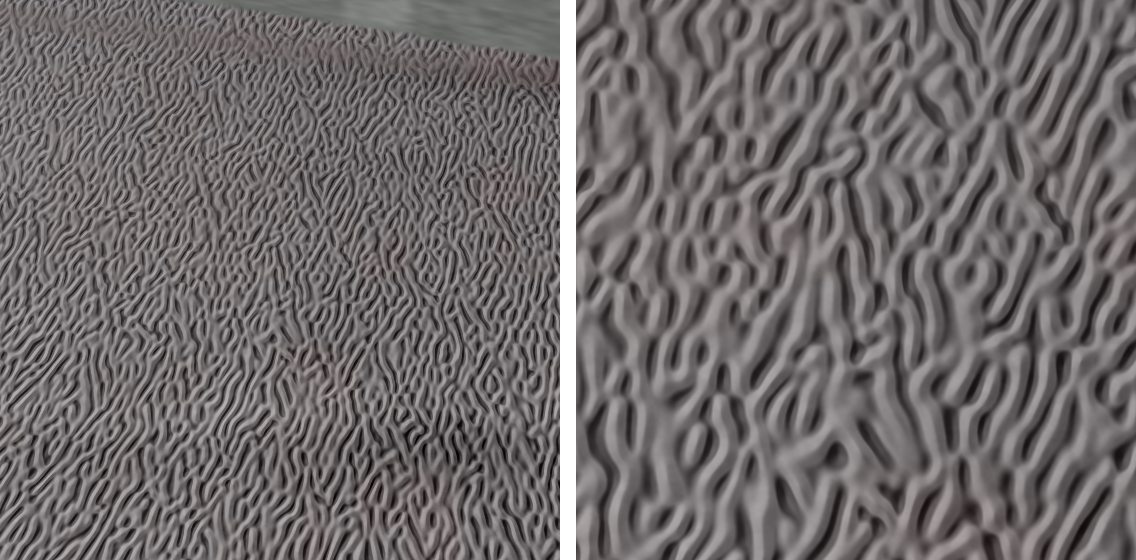
Left: the whole. Right: its middle third, enlarged.
Give the GLSL for this texture, as a Shadertoy shader.

```glsl
// Grey-brown embossed leather receding towards a smooth grey ledge
float hash(vec2 p) {
    vec3 q = fract(vec3(p.xyx) * 0.1031);
    q += dot(q, q.yzx + 33.33);
    return fract((q.x + q.y) * q.z);
}

float valueNoise(vec2 p) {
    vec2 cell = floor(p), f = fract(p);
    f = f * f * (3.0 - 2.0 * f);
    return mix(mix(hash(cell), hash(cell + vec2(1, 0)), f.x),
               mix(hash(cell + vec2(0, 1)), hash(cell + vec2(1, 1)), f.x), f.y);
}

float cloud(vec2 p) {
    return 0.6 * valueNoise(p) + 0.4 * valueNoise(p * 2.3 + 17.0);
}

// Sum of random wavelets: x is the height, yz its gradient
vec3 grainRelief(vec2 p) {
    vec2 home = floor(p);
    vec3 relief = vec3(0);
    for (int j = -2; j <= 2; j++) {
        for (int i = -2; i <= 2; i++) {
            vec2 cell = home + vec2(i, j);
            vec2 id = cell + 200.0;
            vec2 d = p - cell - vec2(hash(id), hash(id + 71.3));
            float angle = (hash(id + 139.7) + hash(id + 401.7) - 1.0) * 1.15 - 0.06;
            vec2 wave = 6.2832 * mix(0.75, 1.15, hash(id + 311.9)) * vec2(cos(angle), sin(angle));
            float phase = dot(wave, d) + 6.2832 * hash(id + 223.1);
            float envelope = 1.1 * exp(-1.6 * dot(d, d));
            relief.x += envelope * cos(phase);
            relief.yz -= envelope * (3.2 * d * cos(phase) + wave * sin(phase));
        }
    }
    return relief;
}

void mainImage(out vec4 fragColor, in vec2 fragCoord) {
    vec2 uv = fragCoord / iResolution.xy;

    // Perspective: grain shrinks and converges towards the top
    vec2 ground = vec2((uv.x - 0.75) * (44.0 + 30.0 * uv.y),
                       uv.y * (30.0 + 21.0 * uv.y));
    ground += 0.35 * vec2(valueNoise(ground * 0.6), valueNoise(ground * 0.6 + 43.0));
    vec3 relief = grainRelief(ground);

    // Dark furrows and light from the upper left
    float furrow = smoothstep(0.1, -1.1, relief.x);
    float lit = dot(relief.yz, vec2(0.85, -0.53)) / sqrt(9.0 + dot(relief.yz, relief.yz));
    float stripe = exp(-pow((uv.y - 0.97 + 0.11 * uv.x) / 0.02, 2.0));
    float contrast = mix(1.12, 0.78, smoothstep(0.1, 1.0, uv.y)) * (1.0 - 0.45 * stripe);
    float tone = 0.412 + contrast * (0.07 - 0.24 * furrow + 0.155 * lit);

    // Broad light, bottom fold and dark worn areas
    float blotch = cloud(uv * vec2(5, 7) + 3.0);
    float fold = uv.y - 0.21 - 0.03 * valueNoise(uv * 4.0);
    vec2 worn = (uv - vec2(0.81, 0.21)) * vec2(9, 16);
    tone += 0.02 - 0.045 * uv.x + 0.05 * (blotch - 0.5);
    tone += 0.03 * exp(-pow((fold - 0.04) / 0.035, 2.0));
    tone -= 0.03 * smoothstep(0.02, -0.05, fold) * smoothstep(-0.2, 0.0, fold);
    tone -= 0.06 * exp(-dot(worn, worn));
    tone -= 0.05 * smoothstep(0.2, 0.8, uv.x) * exp(-pow((uv.y - 0.92 + 0.08 * uv.x) / 0.03, 2.0));
    tone += 0.05 * (cloud(uv * 170.0) - 0.5);

    // Neutral leather with faint reddish patches
    float redness = smoothstep(0.45, 0.85, cloud(uv * 9.0 + 31.0)) * (0.2 + 0.5 * uv.x) + 0.4 * stripe;
    vec3 leather = tone + vec3(0.012, -0.006, -0.002) + redness * vec3(0.018, -0.01, -0.012);

    // Smooth ledge in the upper right corner
    float ledgeDistance = uv.y - 1.05 + 0.155 * uv.x + 0.008 * (valueNoise(uv * 35.0) - 0.5);
    float streaks = cloud(vec2(uv.x * 22.0 + uv.y * 9.0, uv.y * 75.0 + uv.x * 10.0));
    float block = smoothstep(0.60, 0.63, uv.x) * smoothstep(0.75, 0.72, uv.x);
    float ledgeTone = 0.36 + 0.13 * streaks + 0.06 * block;
    vec3 ledge = ledgeTone + vec3(-0.005, 0.005, -0.005);
    vec3 color = mix(leather, ledge, smoothstep(-0.006, 0.006, ledgeDistance));

    fragColor = vec4(clamp(color, 0.0, 1.0), 1.0);
}
```
